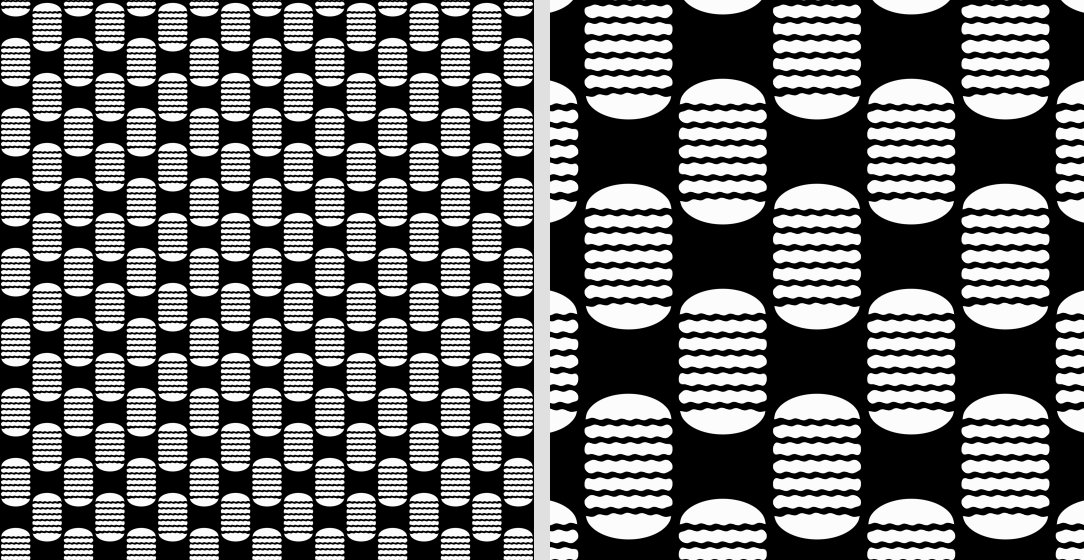
Left, the full canvas; right, a detail of the centre.
A WebGL 2 fragment shader for this pattern:

```glsl
#version 300 es
precision highp float;
// Staggered columns of white striped lozenges on black: each has two domed
// caps and five round-ended bars between them, parted by slightly wavy gaps.
// The plane is folded into one cell, then drawn with distance functions.
uniform vec2 u_resolution;
out vec4 fragColor;

const float COLUMNS = 17.0;
const float ROWS = 8.0;
const float CELL_HEIGHT = 96.0;     // local units per vertical repeat
const float FIRST_CENTRE = 85.3;    // distance from the top edge
const float BAR_PITCH = 8.05;
const vec2 BAR_HALF = vec2(20.1, 2.7);
const vec2 DOME_RADII = vec2(19.6, 11.6);
const float DOME_BASE = 21.5;       // flat side of a cap, from the centre
const vec3 BLACK = vec3(0.0);
const vec3 WHITE = vec3(0.99);

float roundedBox(vec2 p, vec2 halfSize, float radius) {
  vec2 q = abs(p) - halfSize + radius;
  return length(max(q, 0.0)) + min(max(q.x, q.y), 0.0) - radius;
}

// First-order distance to an ellipse.
float ellipse(vec2 p, vec2 radii) {
  float k = length(p / radii);
  float slope = length(p / (radii * radii));
  return k * (k - 1.0) / max(slope, 1e-4);
}

// Five equal bars, found by snapping to the nearest one.
float bars(vec2 p) {
  float index = clamp(round(p.y / BAR_PITCH), -2.0, 2.0);
  return roundedBox(p - vec2(0.0, index * BAR_PITCH), BAR_HALF, 2.4);
}

// Upper half of an ellipse, with its base bowed outward at the ends.
float dome(vec2 p, float bow) {
  float base = DOME_BASE + bow * p.x * p.x - p.y;
  return max(ellipse(p - vec2(0.0, DOME_BASE + 0.2), DOME_RADII), base);
}

float lozenge(vec2 p) {
  // The wobble fades out on the smooth outer curve of the caps.
  float calm = 1.0 - smoothstep(22.0, 26.0, abs(p.y));
  p.y += 0.4 * calm * sin(0.95 * p.x + 0.35 * p.y);
  float bow = p.y < 0.0 ? 0.004 : 0.0015;
  return min(bars(p), dome(vec2(p.x, abs(p.y)), bow));
}

// Fold the plane into one cell; odd columns slide by half a repeat.
vec2 cellPoint(vec2 p, float pitch) {
  float column = floor(p.x / pitch);
  float x = p.x - (column + 0.5) * pitch;
  float y = p.y + FIRST_CENTRE + 0.5 * CELL_HEIGHT * mod(column, 2.0);
  return vec2(x, mod(y + 0.5 * CELL_HEIGHT, CELL_HEIGHT) - 0.5 * CELL_HEIGHT);
}

void main() {
  float pixel = ROWS * CELL_HEIGHT / u_resolution.y;
  vec2 p = gl_FragCoord.xy * pixel;
  p.y -= ROWS * CELL_HEIGHT;        // measure down from the top edge
  float pitch = u_resolution.x * pixel / COLUMNS;

  float d = lozenge(cellPoint(p, pitch));
  float ink = 1.0 - smoothstep(-0.7 * pixel, 0.7 * pixel, d);
  fragColor = vec4(mix(BLACK, WHITE, ink), 1.0);
}
```
